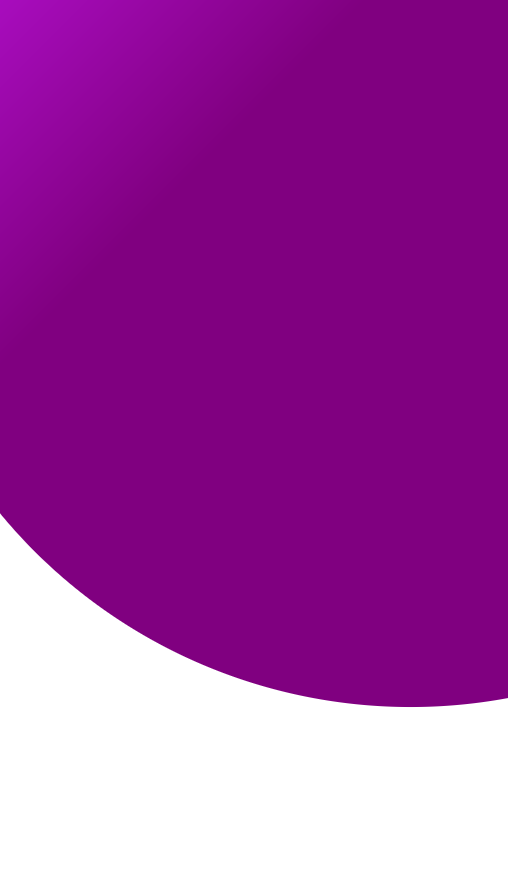
This background is drawn by a WebGL 2 fragment shader. Its source:

```glsl
#version 300 es
precision highp float;
// A large purple disc with a diagonal violet glow at its upper left, on white.

// Lengths are in canvas heights, with the origin at the lower left.
#define DISC_CENTER vec2(0.4583, 0.8047)
#define DISC_RADIUS 0.5938
#define GLOW_REACH 0.409
#define PURPLE vec3(0.502, 0.0, 0.502)
#define VIOLET vec3(0.659, 0.049, 0.742)
#define PAPER vec3(1.0)

uniform vec2 u_resolution;
out vec4 fragColor;

float discDistance(vec2 p) {
    return length(p - DISC_CENTER) - DISC_RADIUS;
}

// Linear fade along the diagonal from the upper left corner.
vec3 discColor(vec2 p) {
    float diagonal = p.x + (1.0 - p.y);
    float glow = clamp(1.0 - diagonal / GLOW_REACH, 0.0, 1.0);
    return mix(PURPLE, VIOLET, glow);
}

void main() {
    vec2 p = gl_FragCoord.xy / u_resolution.y;
    float pixel = 1.0 / u_resolution.y;

    // Antialiased coverage of the disc over the paper.
    float coverage = clamp(0.5 - discDistance(p) / pixel, 0.0, 1.0);
    fragColor = vec4(mix(PAPER, discColor(p), coverage), 1.0);
}
```
